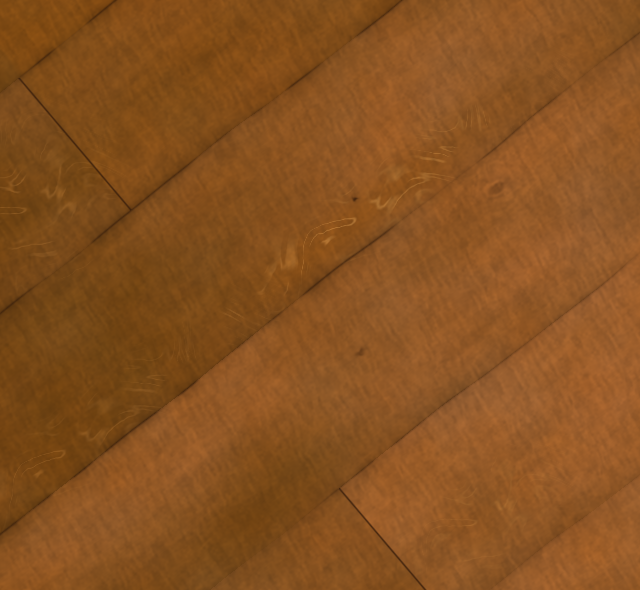
Write a Shadertoy shader that draws this texture.

```glsl
const vec2 GRAIN_DIR = vec2(0.788, 0.615);
const vec2 FIBRE_DIR = vec2(-0.45, 0.893);
const float BOARD_WIDTH = 0.294;
const float BOARD_LENGTH = 2.0;
const float FIRST_SEAM = 0.077;
const float FIRST_JOINT = 0.565;

const vec3 HONEY = vec3(0.635, 0.385, 0.190);
const vec3 UMBER = vec3(0.435, 0.262, 0.070);
const vec3 AMBER = vec3(0.545, 0.305, 0.065);
const vec3 PALE_FIBRE = vec3(0.720, 0.480, 0.220);
const vec3 GAP = vec3(0.220, 0.115, 0.040);

float hash(vec2 p) {
    vec3 q = fract(vec3(p.xyx) * 0.1031);
    q += dot(q, q.yzx + 33.33);
    return fract((q.x + q.y) * q.z);
}

float noise(vec2 p) {
    vec2 i = floor(p), f = fract(p);
    f = f * f * (3.0 - 2.0 * f);
    float low = mix(hash(i), hash(i + vec2(1, 0)), f.x);
    float high = mix(hash(i + vec2(0, 1)), hash(i + vec2(1, 1)), f.x);
    return mix(low, high, f.y);
}

float fbm(vec2 p) {
    float sum = 0.0, amp = 0.5;
    for (int i = 0; i < 4; i++) {
        sum += amp * (noise(p) - 0.5);
        p = mat2(1.6, 1.2, -1.2, 1.6) * p + 17.1;
        amp *= 0.55;
    }
    return sum;
}

// Streaks keep their stretch through every octave
float streaks(vec2 p) {
    return 0.5 * noise(p) + 0.3 * noise(p * 2.1 + 8.3) + 0.2 * noise(p * 4.3 + 3.7) - 0.5;
}

// Coordinates along and across a direction
vec2 align(vec2 p, vec2 dir) {
    return vec2(dot(p, dir), dot(p, vec2(-dir.y, dir.x)));
}

float line(float dist, float halfWidth, float blur) {
    return 1.0 - smoothstep(halfWidth - blur, halfWidth + blur, abs(dist));
}

float blob(vec2 p, vec2 radius) {
    p /= radius;
    return exp(-dot(p, p));
}

// Short pale dashes fanning out from the grain direction
float flame(vec2 p, vec2 radius, float fan) {
    vec2 q = align(p, normalize(vec2(1.0, fan * sin(p.x * 24.0))));
    q.y += 0.012 * fbm(p * 30.0);
    float ridge = 1.0 - abs(2.0 * noise(q * vec2(22.0, 95.0) + 5.0) - 1.0);
    float broken = smoothstep(0.40, 0.75, noise(p * vec2(28.0, 45.0) + 31.0));
    return smoothstep(0.70, 1.0, ridge) * broken * blob(p, radius);
}

float rings(vec2 p, float radius) {
    float r = length(p * vec2(0.7, 1.0)) + 0.016 * noise(p * 60.0 + 9.0);
    return sin(r * 420.0) * blob(p, vec2(radius));
}

void mainImage(out vec4 fragColor, in vec2 fragCoord) {
    float pixel = 1.0 / iResolution.y;
    vec2 uv = fragCoord * pixel;
    // x runs along the boards, y across them
    vec2 g = align(uv, GRAIN_DIR);

    // Board layout: every third row has its joint half a board away
    float across = g.y - FIRST_SEAM + 0.007 * (noise(vec2(g.x * 9.0, 2.0)) - 0.5);
    float row = floor(across / BOARD_WIDTH);
    float seamRow = round(across / BOARD_WIDTH);
    float seamDist = across - seamRow * BOARD_WIDTH;
    float rise = across / BOARD_WIDTH - row;
    float stagger = step(0.5, mod(row + 2.0, 3.0)) * BOARD_LENGTH * 0.5;
    float along = g.x - FIRST_JOINT - stagger + 0.012 * (rise - 0.5);
    float jointDist = along - BOARD_LENGTH * round(along / BOARD_LENGTH);
    vec2 board = vec2(row, floor(along / BOARD_LENGTH));

    // Broad light, darker lower edge of each board, cloudy stains
    float shade = 0.06 + 0.76 * length(uv - vec2(0.95, 0.45));
    shade += 0.22 * (0.5 - rise) + 0.16 * (hash(board + 11.0) - 0.5);
    shade += 0.30 * blob(g - vec2(0.42, 0.24), vec2(0.32, 0.16)) * step(0.0, row) * step(row, 0.0);
    shade += 0.28 * blob(g - vec2(0.49, -0.16), vec2(0.16, 0.07));
    shade -= 0.30 * blob(g - vec2(0.18, -0.02), vec2(0.25, 0.12)) * step(row, -1.0);
    shade += 0.60 * fbm(g * vec2(4.0, 8.0) + board * 7.0);
    vec3 color = mix(HONEY, UMBER, clamp(shade, -0.1, 1.1));
    float amber = smoothstep(0.5, 1.5, row) * step(0.0, along - BOARD_LENGTH * board.y - 0.001);
    amber *= smoothstep(-0.01, 0.01, g.x - FIRST_JOINT);
    color = mix(color, AMBER, 0.55 * amber);
    color *= 1.0 + vec3(0.05, -0.05, -0.35) * fbm(uv * 9.0 + 40.0);

    // Long grain, slanted cross fibres and speckle
    vec2 bent = g + vec2(0.0, 0.025 * fbm(g * 7.0 + board * 3.0));
    vec2 fibre = align(uv, FIBRE_DIR);
    float grain = 0.13 * streaks(bent * vec2(5.0, 34.0) + board * 13.0);
    grain += 0.08 * streaks(bent * vec2(24.0, 120.0));
    grain += 0.12 * (noise(fibre * vec2(48.0, 170.0) + 3.0 * fbm(uv * 20.0)) - 0.5);
    grain += 0.07 * (noise(align(uv, vec2(0.96, 0.28)) * 210.0) - 0.5);

    // Figured areas
    vec2 heart = g - vec2(0.88, 0.122);
    color = mix(color, AMBER, 0.55 * blob(heart, vec2(0.26, 0.035)));
    float figure = 0.85 * flame(heart, vec2(0.27, 0.040), 0.35);
    figure += 0.40 * flame(g - vec2(0.45, 0.477), vec2(0.11, 0.11), 0.6);
    figure += 0.35 * flame(g - vec2(0.727, -0.410), vec2(0.13, 0.07), 0.6);
    figure += 0.30 * flame(g - vec2(0.25, 0.115), vec2(0.30, 0.05), 0.3);
    color = mix(color, PALE_FIBRE, clamp(figure, 0.0, 1.0));
    grain += 0.05 * rings(g - vec2(1.085, 0.018), 0.045);
    color *= 1.0 + grain;

    // Small dark knots: centre and size
    vec3 knots[3] = vec3[3](vec3(0.602, 0.664, 0.0050),
        vec3(0.610, 0.402, 0.0060), vec3(0.845, 0.682, 0.0080));
    for (int i = 0; i < 3; i++) {
        vec2 p = align(uv - knots[i].xy, GRAIN_DIR) + 0.008 * (noise(uv * 150.0) - 0.5);
        float depth = 0.85 / (1.0 + 0.9 * float(i));
        color = mix(color, GAP, depth * blob(p, knots[i].z * vec2(1.0 + 0.5 * float(i), 0.9)));
    }

    // Soft seams that fade in and out, crisp end joints
    float wear = mix(0.15, 0.85, smoothstep(0.2, 0.8, noise(vec2(g.x * 26.0, seamRow * 5.0))));
    wear *= mix(1.0, 0.5, smoothstep(0.45, 1.0, uv.x));
    wear *= seamRow < -0.5 ? mix(0.15, 0.7, smoothstep(0.50, 0.58, g.x)) : 1.0;
    wear *= seamRow < -1.5 ? 0.4 : 1.0;
    color *= 1.0 - 0.20 * (0.3 + wear) * exp(-abs(seamDist) / 0.009);
    color = mix(color, GAP, 0.75 * wear * line(seamDist, 0.0012, pixel * 1.3));
    color = mix(color, GAP, 0.85 * line(jointDist, 0.0013, pixel));
    fragColor = vec4(color, 1.0);
}
```
